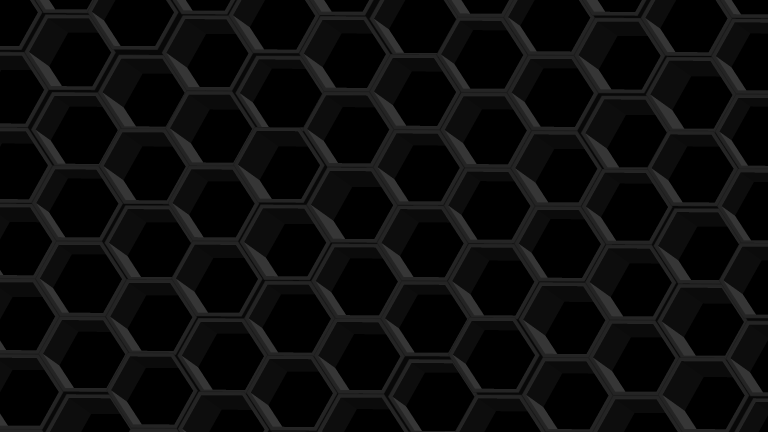
Write a Shadertoy shader that draws this pattern.

```glsl
// Dark honeycomb of open hexagonal tubes seen at a slant, each raised a little differently.
// A sheared hex lattice is searched for the highest tube over each sample; the inner walls
// come from walking along the tube axis until the hexagon boundary is crossed.

#define PITCH 0.1748              // vertical cell spacing, in canvas heights
#define STRETCH 1.05              // horizontal widening of the lattice
#define SHEAR vec2(0.048, 0.006)  // slant of columns and rows
#define ANCHOR vec2(0.815, 0.5255) // centre of one cell
#define RIM 0.051                 // rim width, in cells
#define AXIS vec2(0.195, -0.15)   // shift from tube mouth to tube floor
#define LIFT 0.27                 // largest height change, along the axis
#define RIM_TONE 0.14
#define LIT_TONE 0.21
#define SHADE_TONE 0.05
#define SAMPLES 3

const float COLUMN = 0.8660254;

float hash(vec2 p) {
    vec3 q = fract(vec3(p.xyx) * 0.1031);
    q += dot(q, q.yzx + 33.33);
    return fract((q.x + q.y) * q.z);
}

// Signed distance to a flat-topped hexagon of height one
float hexagon(vec2 p) {
    p = abs(p);
    return max(p.y, p.x * COLUMN + p.y * 0.5) - 0.5;
}

// Depth along the axis at which a wall is met
float wallDepth(vec2 p, vec2 normal, vec2 axis) {
    return (0.5 - RIM - dot(p, normal)) / dot(-axis, normal);
}

float tubeInside(vec2 p, vec2 axis) {
    float top = wallDepth(p, vec2(0.0, 1.0), axis);
    float upperLeft = wallDepth(p, vec2(-COLUMN, 0.5), axis);
    float lowerLeft = wallDepth(p, vec2(-COLUMN, -0.5), axis);
    float nearest = min(top, min(upperLeft, lowerLeft));
    if (nearest > 1.0) return 0.0;
    if (nearest == lowerLeft) return LIT_TONE;
    return nearest == top ? SHADE_TONE * 0.85 : SHADE_TONE;
}

float tubeTone(vec2 p, vec2 id) {
    float edge = hexagon(p);
    if (edge < -RIM) {
        float depth = mix(0.75, 1.4, hash(id + 71.0));
        return tubeInside(p, AXIS * depth);
    }
    // Rim with a faint seam outside and a soft bevel inside
    float seam = smoothstep(-0.012, 0.0, edge);
    float bevel = smoothstep(-RIM * 0.6, -RIM, edge);
    return RIM_TONE * (1.0 - 0.3 * seam + 0.06 * bevel);
}

float honeycomb(vec2 p) {
    float tone = 0.03;   // gap between tubes
    float highest = -2.0;
    float column = floor(p.x / COLUMN + 0.5);
    for (int i = -1; i <= 1; i++) {
        float x = column + float(i);
        float stagger = 0.5 * mod(x, 2.0);
        float row = floor(p.y - stagger + 0.5);
        for (int j = -1; j <= 1; j++) {
            vec2 id = vec2(x, row + float(j));
            float height = 2.0 * hash(id + 19.0) - 1.0;
            vec2 centre = vec2(x * COLUMN, id.y + stagger);
            centre -= AXIS * LIFT * height * height * height;
            if (height > highest && hexagon(p - centre) < 0.0) {
                highest = height;
                tone = tubeTone(p - centre, id);
            }
        }
    }
    return tone;
}

void mainImage(out vec4 fragColor, in vec2 fragCoord) {
    float sum = 0.0;
    // Grid of samples per pixel for smooth edges
    for (int i = 0; i < SAMPLES * SAMPLES; i++) {
        vec2 cell = vec2(i % SAMPLES, i / SAMPLES);
        vec2 offset = (cell + 0.5) / float(SAMPLES) - 0.5;
        vec2 p = (fragCoord + offset) / iResolution.y - ANCHOR;
        p += SHEAR * p.yx;
        sum += honeycomb(p / (PITCH * vec2(STRETCH, 1.0)));
    }
    fragColor = vec4(vec3(sum / float(SAMPLES * SAMPLES)), 1.0);
}
```
